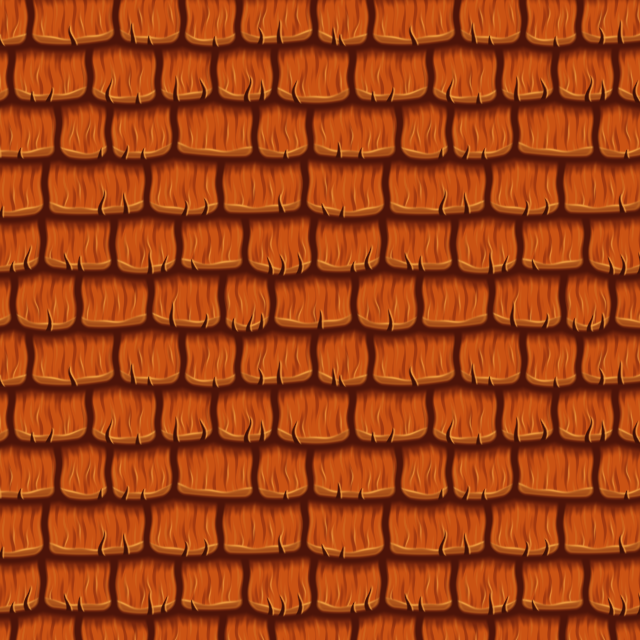
This texture is drawn by a WebGL 2 fragment shader. Its source:

```glsl
#version 300 es
precision highp float;
uniform vec2 u_resolution;
out vec4 fragColor;

const vec3 GAP = vec3(.30, .08, .035);
const vec3 SHADE = vec3(.47, .15, .05);
const vec3 BURNT = vec3(.63, .22, .06);
const vec3 ORANGE = vec3(.79, .32, .075);
const vec3 AMBER = vec3(.82, .47, .15);
const vec3 LIP = vec3(.67, .32, .10);
const vec3 GLINT = vec3(.94, .62, .25);

// Sideways shift of each course, as a share of one shingle
const float SHIFT[6] = float[6](.61, .21, .72, .56, .70, .15);

float hash(vec2 p) {
  return fract(sin(dot(p, vec2(127.1, 311.7))) * 43758.55);
}

float joint(float i, float row, float count) {
  return i + .36 * (hash(vec2(mod(i, count), row + 3.)) - .5);
}

// Position across, width, seed and lower edge of the shingle at x
vec4 shingle(float row, float x) {
  row = mod(row, 6.);
  float count = row == 3. ? 4. : 5.;
  float u = x * count - SHIFT[int(row)];
  float i = floor(u);
  if (u < joint(i, row, count)) i -= 1.;
  else if (u > joint(i + 1., row, count)) i += 1.;
  float left = joint(i, row, count);
  float width = joint(i + 1., row, count) - left;
  float across = (u - left) / width;
  float seed = hash(vec2(mod(i, count) + 11., row));
  float sag = 4. * across * (1. - across);
  float bottom = .86 + (.04 + .06 * seed) * sag + .03 * sin(6.2832 * (x * 2. + row * .37));
  return vec4(across, width * 6. / count, seed, bottom);
}

float line(float d, float width) {
  return exp(-d * d / (width * width));
}

void main() {
  vec2 uv = gl_FragCoord.xy / u_resolution;
  float aa = 11.27 / u_resolution.y;

  // Six courses to each square repeat, counted downwards
  float x = uv.x * 1.878;
  float v = (1. - uv.y) * 11.27 + .1;
  x += .003 * sin(v * 9.425 + x * 12.566);
  float row = floor(v);
  vec4 tile = shingle(row, x);
  if (v - row > tile.w) {
    row += 1.;
    tile = shingle(row, x);
  }
  float y = v - row;
  float seed = tile.z;
  float top = y + 1. - shingle(row - 1., x).w;
  float low = tile.w - y;
  float px = tile.x * tile.y;
  float side = min(px, tile.y - px);
  float bend = 2. * tile.x - 1.;
  float inset = .16 - length(max(.16 - vec2(side - .045 - .02 * low, low - .03), 0.));

  // Painted wood grain
  float grain = sin(px * 31. + seed * 40. + 1.5 * sin(y * 4. + seed * 9.))
    + .6 * sin(px * 67. - y * 3. + seed * 70.)
    + .7 * sin(px * 9. + y * 6. + seed * 25.);
  vec3 color = mix(BURNT, ORANGE, smoothstep(-1.9, -.2, grain));
  color = mix(color, AMBER, .4 * smoothstep(1., 2.2, grain));

  // Fine scratches
  for (float k = 0.; k < 4.; k++) {
    float h = hash(vec2(seed * 91., k));
    float place = tile.y * (.12 + .2 * k + .16 * h);
    float slant = (fract(h * 7.3) - .5) * .35 * (y - .5);
    float span = line(y - .35 - .35 * fract(h * 13.7), .15);
    float d = px - place - slant - .01 * sin(y * 17. + h * 20.);
    color = mix(color, BURNT * .85, .5 * span * line(d + .035, .025));
    color = mix(color, GLINT, .65 * span * line(d, .015));
  }

  // Thick lower lip with a bright upper rim
  float lipHeight = .15 + .07 * bend * bend + .014 * sin(px * 11. + seed * 30.);
  vec3 lipColor = mix(SHADE, LIP, smoothstep(.03, .14, low));
  color = mix(color, lipColor, 1. - smoothstep(-aa, aa, low - lipHeight));
  float broken = .65 + .35 * sin(px * 9. + seed * 50.);
  color = mix(color, GLINT, .9 * broken * line(low - lipHeight, .022));
  color = mix(color, AMBER, .4 * line(inset - .05, .022) * smoothstep(.2, .5, top));

  // Wedge cracks rising from the lower edge
  for (float k = 0.; k < 3.; k++) {
    float h = hash(vec2(seed * 57., k + 20.));
    float place = tile.y * (.2 + .25 * k + .14 * fract(h * 9.1));
    float height = .2 + .3 * fract(h * 5.7);
    float rise = low / height;
    float d = px - place - .025 * sin(low * 12. + h * 30.);
    float halfWidth = .045 * (1. - rise);
    float shown = step(.42, h) * (1. - smoothstep(.85, 1.05, rise));
    color = mix(color, GLINT, .7 * shown * line(d - halfWidth - .02, .017));
    color = mix(color, GAP * .8, shown * (1. - smoothstep(-aa, aa, abs(d) - halfWidth)));
  }

  // Cast shadow from the course above, then the dark gaps
  color = mix(SHADE, color, smoothstep(.07, .29, top + .025 * grain));
  color = mix(GAP, color, smoothstep(.01, .13, top));
  color = mix(GAP, color, smoothstep(-.02, .02 + aa, inset));
  fragColor = vec4(color, 1.);
}
```
